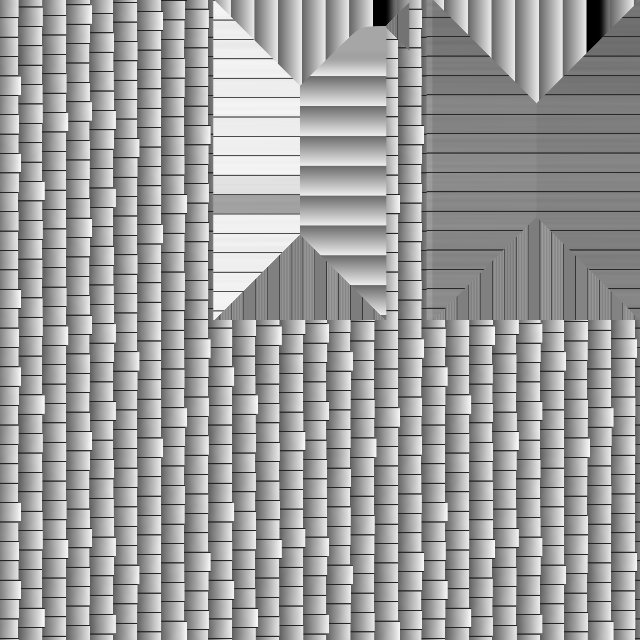
Reproduce this background procedurally as a three.js fragment shader.

```glsl
// Columns of overlapping grey roof tiles with two hipped roof panels set in them.
// The tiles repeat on a 9 by 11 grid; each panel is split by diagonals into
// fluted, ribbed and planked faces shaded by sawtooth ramps and thin grooves.
varying vec2 vUv;

float hash(vec2 p) {
  return fract(sin(dot(p, vec2(127.1, 311.7))) * 43758.5);
}

float slope(vec2 cell, vec2 offset) {
  float angle = 6.2832 * hash(cell);
  return dot(vec2(cos(angle), sin(angle)), offset);
}

float gradientNoise(vec2 p) {
  vec2 i = floor(p), f = fract(p);
  vec2 s = f * f * f * (f * (f * 6.0 - 15.0) + 10.0);
  vec2 e = vec2(1.0, 0.0);
  return mix(mix(slope(i, f), slope(i + e, f - e), s.x),
             mix(slope(i + e.yx, f - e.yx), slope(i + 1.0, f - 1.0), s.x), s.y);
}

// Soft coverage: 1 where d is positive
float cover(float d) {
  return smoothstep(-0.0025, 0.0025, d);
}

// Thin line at every whole number
float groove(float v, float width) {
  return 1.0 - smoothstep(width * 0.35, width, abs(fract(v + 0.5) - 0.5));
}

// Rising ramp with a softened drop
float saw(float v) {
  float f = fract(v);
  return f * (1.0 - smoothstep(0.97, 1.0, f));
}

// Row coordinate within a tile column; neighbours are staggered
float tileRow(float column, float y) {
  return 11.0 * y - 0.915 - mod(column, 9.0) * 4.0 / 9.0;
}

// How far a tile reaches over the column on its right
float overhang(float column, float y) {
  float k = mod(column, 9.0);
  float row = mod(floor(tileRow(column, y)), 11.0);
  vec3 rows = k < 2.5 ? vec3(7, 8, 4) : k < 5.5 ? vec3(9, 7, 4) : vec3(8, 6, 2);
  float m = mod(k, 3.0);
  float wideRow = m < 0.5 ? rows.x : m < 1.5 ? rows.y : rows.z;
  bool extra = (k < 0.5 || abs(k - 3.5) < 0.6) && abs(row - 3.0) < 0.5;
  bool wide = abs(row - wideRow) < 0.5 || extra;
  return wide ? 0.125 : 0.05 * hash(vec2(k, row));
}

float tileShade(float column, float across, float y) {
  float v = tileRow(column, y);
  vec2 id = vec2(mod(column, 9.0), mod(floor(v), 11.0));
  float light = mix(0.37, 0.91, across) + 0.04 * (hash(id + 7.0) - 0.5);
  light += 0.02 * gradientNoise(vec2(across * 3.0, v * 2.0) + id * 5.0);
  return mix(light, 0.14, groove(v, 0.043));
}

float tiles(vec2 p) {
  float u = 9.0 * p.x + 0.227;
  float k = floor(u), f = u - k;
  float reach = overhang(k - 1.0, p.y);
  float over = 1.0 - smoothstep(reach - 0.03, reach, f);
  return mix(tileShade(k, f, p.y), tileShade(k - 1.0, f + 1.0, p.y), over);
}

// Upright flutes, one of them nearly black
float flutes(float x) {
  float u = 9.0 * x + 0.25;
  float dark = 0.45 * smoothstep(0.5, 1.0, fract(u));
  return abs(mod(floor(u), 9.0) - 7.0) < 0.5 ? dark : mix(0.4, 0.93, saw(u));
}

// Narrow upright ribs, some finely hatched
float ribs(float x) {
  float u = 18.0 * x + 0.44;
  float pick = hash(vec2(mod(floor(u), 18.0), 3.0));
  float light = 0.48 + 0.1 * pick + 0.04 * step(0.4, pick) * sin(480.0 * x);
  float line = 0.5 + 0.5 * hash(vec2(mod(floor(u + 0.5), 18.0), 9.0));
  return mix(light, 0.2, line * groove(u, 0.06));
}

// Horizontal planks with fine streaks
float planks(vec2 p, float base, float variation, float line) {
  float v = 11.0 * p.y;
  float light = base + variation * (hash(vec2(floor(v), 5.0)) - 0.5);
  light += variation * gradientNoise(vec2(p.x * 0.4, p.y * 50.0));
  return mix(light, line, groove(v, 0.042));
}

float brightPanel(vec2 p) {
  float side = p.x - 1.406, dx = abs(side);
  float row = floor(11.0 * p.y);
  float base = row == 10.0 ? 0.63 : row == 9.0 ? 0.87 : 0.94;
  float left = planks(p - vec2(0.0, 0.003), base, 0.025, 0.3);
  float right = mix(0.42, 0.94, saw((p.y - 0.359) / 0.14));
  right = mix(0.65, right, smoothstep(0.23, 0.32, p.y));
  float light = mix(left, right, cover(side));
  // The right eave flattens into an arch
  float eave = 0.402 - dx;
  float arch = 0.5 * (eave + 0.12 + length(vec2(eave - 0.12, 0.03)));
  light = mix(light, flutes(p.x), cover((side > 0.0 ? arch : eave) - p.y));
  return mix(light, ribs(p.x), cover(p.y - 1.1 - dx));
}

float darkPanel(vec2 p) {
  float side = p.x - 2.515, dx = abs(side);
  float base = mix(0.47, 0.53, smoothstep(0.1, 0.7, p.y)) - 0.025 * cover(side);
  base += 0.06 * cover(2.027 - p.x);
  float light = planks(p + vec2(0.0, 0.01), base, 0.035, 0.16);
  light = mix(light, flutes(p.x), cover(0.484 - dx - p.y));
  return mix(light, ribs(p.x), cover(p.y - 1.016 - dx));
}

void main() {
  // Three units across, y measured downward from the top
  vec2 p = 3.0 * vec2(vUv.x, 1.0 - vUv.y);
  float light = tiles(p);

  // Small gable beside the bright panel
  float dx = p.x - 1.805, dy = p.y - 0.125;
  float inGable = cover(dx) * cover(1.918 - p.x);
  light = mix(light, flutes(p.x), inGable * cover(-dx - dy));
  light = mix(light, ribs(p.x) - 0.06, inGable * cover(dx - abs(dy)));

  float above = cover(1.5 - p.y);
  light = mix(light, brightPanel(p), above * cover(p.x - 1.0) * cover(1.811 - p.x));
  light = mix(light, darkPanel(p), above * cover(p.x - 2.0));
  gl_FragColor = vec4(vec3(clamp(light, 0.0, 1.0)), 1.0);
}
```
